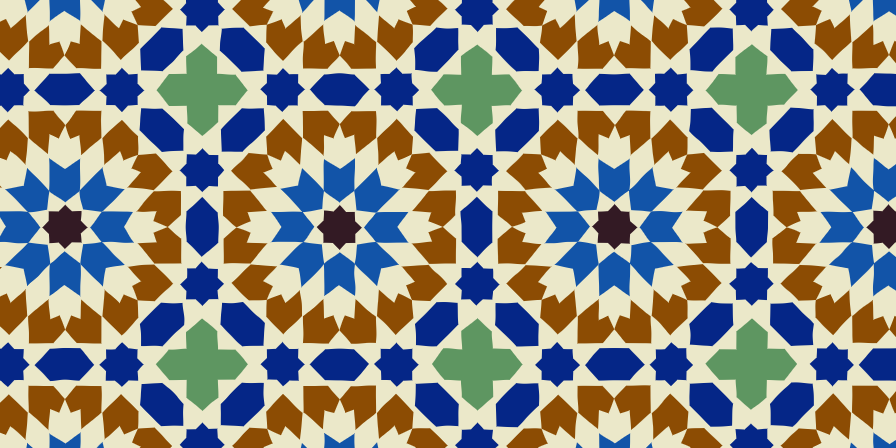
A WebGL 1 fragment shader for this pattern:

```glsl
precision highp float;
uniform vec2 u_resolution;

float hash(vec2 p) {
  vec3 q = fract(p.xyx * vec3(0.1031, 0.1030, 0.0973));
  q += dot(q, q.yzx + 33.33);
  return fract((q.x + q.y) * q.z);
}

float noise(vec2 p) {
  vec2 i = floor(p), f = fract(p);
  f = f * f * (3.0 - 2.0 * f);
  return mix(mix(hash(i), hash(i + vec2(1, 0)), f.x),
             mix(hash(i + vec2(0, 1)), hash(i + vec2(1, 1)), f.x), f.y);
}

// Signed distance to the line a-b, negative on its left
float edge(vec2 p, vec2 a, vec2 b) {
  vec2 d = normalize(b - a);
  return dot(p - a, vec2(d.y, -d.x));
}

vec2 foldDiagonal(vec2 p) {
  p = abs(p);
  return vec2(max(p.x, p.y), min(p.x, p.y));
}

// Mirrors the plane into one wedge of 22.5 degrees
vec2 foldWedge(vec2 p) {
  p = foldDiagonal(p);
  vec2 n = vec2(0.38268, -0.92388);
  return p - 2.0 * min(dot(p, n), 0.0) * n;
}

float star(vec2 p, float tip, float valley) {
  return edge(foldWedge(p), vec2(tip, 0.0), valley * vec2(0.92388, 0.38268));
}

// Chevron with a pointed inner end and a notched outer end
float petal(vec2 p) {
  float inner = edge(p, vec2(0.266, 0.112), vec2(0.181, 0.0));
  float outer = edge(p, vec2(0.425, 0.0), vec2(0.5, 0.112));
  return max(p.y - 0.112, max(inner, outer));
}

// One half of the heart-shaped pair around each petal axis
float bracket(vec2 p) {
  vec2 wing = vec2(0.527, 0.119), bite = vec2(0.671, 0.11);
  vec2 heel = vec2(0.646, 0.042), toe = vec2(0.748, 0.0);
  float inner = min(edge(p, wing, bite),
                    max(edge(p, bite, heel), edge(p, heel, toe)));
  float rim = max(edge(p, toe, vec2(0.845, 0.085)), p.x - 0.845);
  float side = max(p.y - 0.265, edge(p, vec2(0.65, 0.265), wing));
  return max(inner, max(rim, side));
}

float hexagon(vec2 p) {
  p = abs(p);
  return max(p.x - 0.116, edge(p, vec2(0.116, 0.11), vec2(0.0, 0.217)));
}

float crossShape(vec2 p) {
  p = foldDiagonal(p);
  return max(p.y - 0.113, edge(p, vec2(0.333, 0.0), vec2(0.24, 0.113)));
}

void main() {
  float scale = 3.262;
  float pixel = scale / u_resolution.y;
  vec2 p = (gl_FragCoord.xy / u_resolution.y - vec2(0.758, 0.493)) * scale;

  // Slightly uneven hand-cut edges
  p += 0.011 * (vec2(noise(p * 9.0 + 60.0), noise(p * 9.0 + 97.0)) - 0.5);

  // Square repeat with a rosette in the middle and crosses at the corners
  vec2 cell = mod(p + 1.0, 2.0) - 1.0;
  vec2 wedge = foldWedge(cell);

  float navy = min(hexagon(wedge - vec2(1.0, 0.0)),
                   star(wedge - vec2(1.0, 0.41421), 0.161, 0.123));

  vec3 color = vec3(0.92, 0.91, 0.79);
  color = mix(color, vec3(0.55, 0.30, 0.01), clamp(0.5 - bracket(wedge) / pixel, 0.0, 1.0));
  color = mix(color, vec3(0.07, 0.33, 0.66), clamp(0.5 - petal(wedge) / pixel, 0.0, 1.0));
  color = mix(color, vec3(0.02, 0.15, 0.53), clamp(0.5 - navy / pixel, 0.0, 1.0));
  color = mix(color, vec3(0.37, 0.59, 0.38),
              clamp(0.5 - crossShape(1.0 - abs(cell)) / pixel, 0.0, 1.0));
  color = mix(color, vec3(0.20, 0.10, 0.14),
              clamp(0.5 - star(cell, 0.164, 0.125) / pixel, 0.0, 1.0));
  gl_FragColor = vec4(color, 1.0);
}
```
